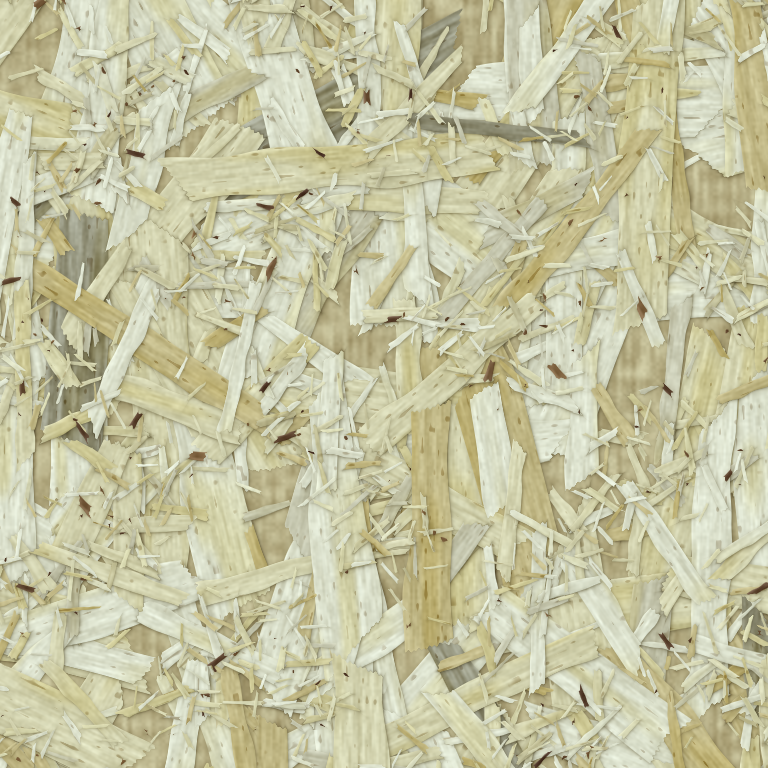
Write a Shadertoy shader that draws this texture.

```glsl
// Layers from top to bottom: cell, half length, half width, density
const vec4 LAYERS[12] = vec4[12](
    vec4(.024, .0050, .0030, .16),
    vec4(.060, .016, .0062, .22),
    vec4(.026, .021, .0035, .65),
    vec4(.038, .032, .0055, .70),
    vec4(.140, .120, .018, .26),
    vec4(.240, .220, .044, .48),
    vec4(.060, .052, .011, .85),
    vec4(.120, .110, .024, .60),
    vec4(.210, .205, .042, .90),
    vec4(.050, .046, .011, .95),
    vec4(.200, .200, .050, 1.),
    vec4(.190, .190, .055, 1.));

vec4 hash4(vec2 p) {
    vec4 q = fract(p.xyxy * vec4(.1031, .1030, .0973, .1099));
    q += dot(q, q.wzxy + 33.33);
    return fract((q.xxyz + q.yzzw) * q.zywx);
}

float hash(vec2 p) {
    vec3 q = fract(p.xyx * .1031);
    q += dot(q, q.yzx + 33.33);
    return fract((q.x + q.y) * q.z);
}

float noise(vec2 p) {
    vec2 i = floor(p), f = fract(p), e = vec2(0, 1);
    f = f * f * (3. - 2. * f);
    return mix(mix(hash(i), hash(i + e.yx), f.x),
               mix(hash(i + e), hash(i + 1.), f.x), f.y);
}

vec3 woodColour(float r) {
    if (r < .42) return vec3(.86, .88, .80);
    if (r < .74) return vec3(.825, .825, .685);
    if (r < .85) return vec3(.76, .725, .53);
    if (r < .95) return vec3(.77, .775, .68);
    return vec3(.59, .59, .50);
}

// Fibres, stains and pores along a strand
vec3 grain(vec2 q, vec2 id, float r) {
    vec3 wood = woodColour(r);
    float fibre = noise(q * vec2(14, 170) + id * 13.) - .5;
    float fine = noise(q * vec2(60, 330) + id * 5.) - .5;
    float stain = noise(q * vec2(9, 40) + id * 3.);
    wood *= mix(vec3(1), vec3(.965, .94, .83), smoothstep(.5, .9, stain));
    wood += (fibre * (r > .95 ? .24 : .09) + fine * .09) * vec3(.9, 1, 1.15);
    return wood - vec3(.13, .16, .18) * smoothstep(.84, .96, noise(q * vec2(70, 190) + id));
}

// Gather flakes from the top down until the point is covered
vec3 board(vec2 uv) {
    vec3 col = vec3(0), light = vec3(1);
    for (int n = 0; n < 12; n++) {
        vec4 layer = LAYERS[n];
        float seed = float(n + 1) * 37.;
        bool chip = layer.x < .1;
        vec2 cell = floor(uv / layer.x);
        for (int m = 0; m < 9; m++) {
            vec2 id = cell + vec2(m % 3 - 1, m / 3 - 1);
            vec4 h = hash4(id + seed);
            vec2 centre = (id + h.xy) * layer.x;
            vec2 offset = uv - centre;
            float reach = layer.y + layer.z + .01;
            if (dot(offset, offset) > reach * reach) continue;

            // Chips keep to patches
            vec4 k = hash4(id + seed + 511.3);
            float patches = sin(centre.x * 19. + 2. * sin(centre.y * 13.))
                          + sin(centre.y * 23. + 2. * sin(centre.x * 11. + 1.));
            float density = layer.w * (chip ? mix(.09, 1., smoothstep(-.4, .7, patches)) : 1.);
            if (k.x > density) continue;

            // Mostly upright strands, freely turned chips
            float s = 2. * h.z - 1.;
            float angle = 1.57 + 1.57 * (chip ? s : s * abs(s));
            vec2 axis = vec2(cos(angle), sin(angle)), normal = vec2(-axis.y, axis.x);
            vec2 q = vec2(dot(offset, axis), dot(offset, normal));
            vec2 extent = layer.yz * mix(vec2(.55, .4), vec2(1), vec2(h.w, k.y));

            // Tapered strip with slanted, slightly ragged ends
            float along = q.x + q.y * (k.z - .5) * 2.4;
            float taper = 1. - (chip ? .6 : .4) * k.w * clamp(.5 + .5 * q.x / extent.x, 0., 1.);
            float ragged = .0012 * (2. + sin(q.y * 410. + id.x) + sin(q.y * 930. + id.y));
            float d = max(abs(along) - extent.x + ragged, abs(q.y) - extent.y * taper);
            if (d > .01 + extent.y * .25) continue;
            d += extent.y * .45 * (noise(q / extent.y * vec2(.4, .9) + id * 7.) - .5);

            // Visible face with a bevelled edge
            float lit = clamp(q.y / extent.y, -1., 1.) * dot(normal, vec2(-.6, .8));
            float cover = clamp(.5 - d * iResolution.y, 0., 1.);
            if (cover > 0.) {
                float r = fract(h.z * 91.7 + k.y * 3.1) * (chip ? .93 : 1.);
                vec3 face = n < 2 ? mix(vec3(.32, .23, .18), vec3(.54, .43, .29), k.y)
                                    + .14 * (noise(q * vec2(60, 250)) - .5)
                                  : grain(q, id + seed, r);
                face += .07 * lit * exp(-abs(d) / .002);
                col += light * cover * face;
            }

            // Shadow cast to the lower right
            float depth = mix(.08, .38, smoothstep(.3, -.7, lit)) * min(1., extent.y / .005);
            light *= (1. - cover) * (1. - depth * exp(-max(d, 0.) / .0022) * vec3(.85, .92, 1.12));
            if (light.x < .02) return col;
        }
    }
    // Fibrous filler in the deepest gaps
    float fill = .5 * noise(uv * vec2(160, 20)) + .5 * noise(uv * vec2(50, 70));
    return col + light * mix(vec3(.60, .55, .38), vec3(.84, .83, .68), fill);
}

void mainImage(out vec4 fragColor, in vec2 fragCoord) {
    vec2 uv = fragCoord / iResolution.y;
    vec3 col = board(uv) + .05 * (noise(uv * 230.) - .5);
    fragColor = vec4(clamp(col, 0., 1.), 1);
}
```
